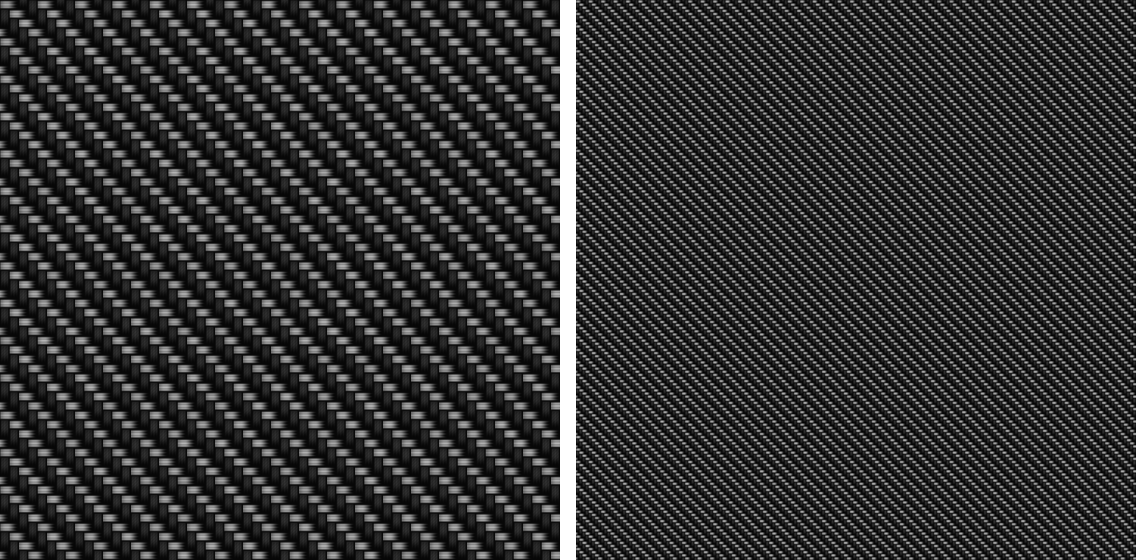
Left, the tile; right, the same tile 3 across and 3 down.
A Shadertoy shader for this texture:

```glsl
// Carbon fibre cloth in a 2x2 twill: each tow passes over two cells, then under two,
// and every row shifts by one cell. Each visible tow is shaded along its length
// from a lit upper or left end to a dark end, with fine fibres running along it.

#define REPEATS 15.0                 // twill repeats across and down, four cells each
#define BASE_GREY 0.028              // dark gaps between tows
#define WEFT_GREY 0.66               // peak light on horizontal tows
#define WARP_GREY 0.16               // peak light on vertical tows
#define EDGE_SOFT 0.26               // rounding of the tow sides, in cells
#define FIBRES 3.0                   // fibre streaks in one tow
#define FIBRE_DEPTH 0.13             // contrast of the streaks
#define TOW_VARIATION 0.12           // brightness spread between tows
#define GRAIN 0.10                   // fine diagonal grain on vertical tows

const float TAU = 6.2831853;

float hash(vec2 p) {
    return fract(sin(dot(p, vec2(127.1, 311.7))) * 43758.5453);
}

// Light on one tow: x runs along it, y across it, both from 0 to 1
float towLight(vec2 t) {
    float sides = smoothstep(0.0, EDGE_SOFT, t.y) * smoothstep(0.0, EDGE_SOFT, 1.0 - t.y);
    float streak = -cos(TAU * FIBRES * t.y);
    float fadeEnd = 0.94 + 0.06 * streak;
    float rise = smoothstep(0.0, 0.04, t.x) * mix(0.72, 1.0, smoothstep(0.0, 0.3, t.x));
    float fall = 1.0 - smoothstep(0.4, fadeEnd, t.x);
    return sides * rise * fall * (1.0 - FIBRE_DEPTH + FIBRE_DEPTH * streak);
}

// Grey of the cloth at a point of the canvas, 0 to 1 from the lower left
float weave(vec2 uv) {
    float cells = 4.0 * REPEATS;
    vec2 p = vec2(uv.x, 1.0 - uv.y) * cells;     // rows count downwards
    vec2 cell = floor(p);
    vec2 local = p - cell;
    float phase = mod(cell.x - cell.y, 4.0);
    bool isWeft = phase < 1.5;

    // Position within the two-cell tow, and the cell where that tow begins
    float skip = isWeft ? phase : 3.0 - phase;
    vec2 tow = isWeft ? vec2((skip + local.x) * 0.5, local.y)
                      : vec2((skip + local.y) * 0.5, local.x);
    vec2 start = cell - (isWeft ? vec2(skip, 0.0) : vec2(0.0, skip));
    float tint = 1.0 + TOW_VARIATION * (hash(mod(start, cells)) - 0.5);

    float peak = WEFT_GREY;
    if (!isWeft) peak = WARP_GREY * (1.0 + GRAIN * sin(TAU * 3.0 * (p.x + p.y)));
    return BASE_GREY + peak * tint * towLight(tow);
}

void mainImage(out vec4 fragColor, in vec2 fragCoord) {
    // Four samples per pixel smooth the edges
    float grey = 0.0;
    for (int i = 0; i < 4; i++) {
        vec2 offset = vec2(i % 2, i / 2) * 0.5 - 0.25;
        grey += 0.25 * weave((fragCoord + offset) / iResolution.xy);
    }
    fragColor = vec4(vec3(grey), 1.0);
}
```
